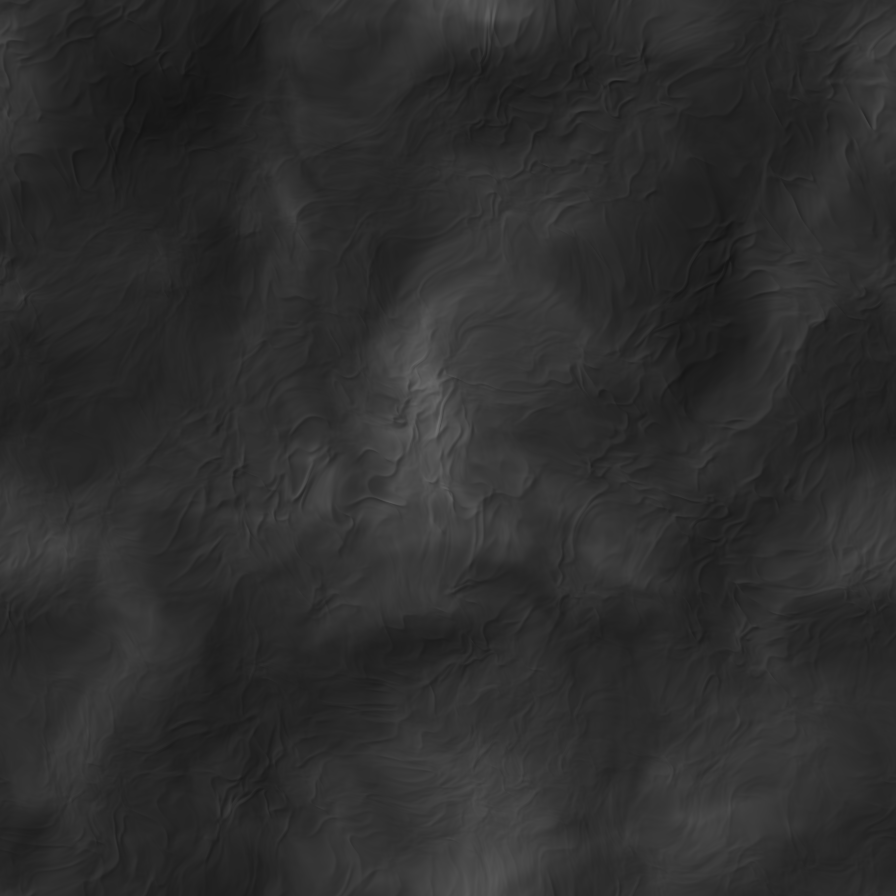
A Shadertoy shader for this texture:

```glsl
const float TAU = 6.2831853;
const vec3 BASE_GREY = vec3(0.178);
const vec2 TO_LIGHT = vec2(-0.77, 0.64);

float hash(vec2 cell, float seed) {
    uvec3 v = uvec3(cell, seed) * uvec3(1597u, 3571u, 7919u);
    uint h = v.x ^ (v.y << 7) ^ (v.z << 13);
    h = (h ^ (h >> 15)) * 73244475u;
    h = (h ^ (h >> 13)) * 73244475u;
    h ^= h >> 16;
    return float(h & 65535u) / 65536.0;
}

// Gradient noise that wraps after a whole number of cells
float cornerSlope(vec2 cell, vec2 offset, float period, float seed) {
    float angle = TAU * hash(mod(cell, period), seed);
    return dot(vec2(cos(angle), sin(angle)), offset);
}

float noise(vec2 p, float period, float seed) {
    p *= period;
    vec2 i = floor(p), f = p - i;
    vec2 u = f * f * f * (f * (f * 6.0 - 15.0) + 10.0);
    vec2 e = vec2(1.0, 0.0);
    float low = mix(cornerSlope(i, f, period, seed),
                    cornerSlope(i + e.xy, f - e.xy, period, seed), u.x);
    float high = mix(cornerSlope(i + e.yx, f - e.yx, period, seed),
                     cornerSlope(i + e.xx, f - e.xx, period, seed), u.x);
    return mix(low, high, u.y);
}

float fbm(vec2 p, float period, int octaves, float seed) {
    float sum = 0.0, gain = 1.0;
    for (int k = 0; k < octaves; k++) {
        sum += gain * noise(p, period, seed + float(k));
        period *= 2.0;
        gain *= 0.5;
    }
    return sum;
}

vec2 warp(vec2 p, float period, float amount, float seed) {
    return p + amount * vec2(fbm(p, period, 2, seed), fbm(p, period, 2, seed + 20.0));
}

// Whole-number shear: stretches features along the rising diagonal
vec2 diagonal(vec2 p) {
    return vec2(p.x, p.y - p.x);
}

// Thin raised fold, broken into short pieces by a mask
float fold(vec2 p, float period, float width, float seed) {
    float n = fbm(p, period, 2, seed) - 0.06;
    float dist = sqrt(n * n + 0.0006) / (period * width);
    float mask = smoothstep(-0.05, 0.3, noise(p, period + 4.0, seed + 7.0));
    return mask * exp(-dist);
}

float wrinkleHeight(vec2 p) {
    vec2 q = warp(warp(p, 5.0, 0.06, 40.0), 21.0, 0.017, 80.0);
    float folds = 0.0;
    for (int k = 0; k < 5; k++) {
        float layer = float(k);
        vec2 coord = k == 1 ? diagonal(q) : q;
        folds += fold(coord, 9.0 + 3.0 * layer, 0.0053, 100.0 + 11.0 * layer);
    }
    float patches = smoothstep(-0.3, 0.4, fbm(p, 3.0, 2, 160.0));
    float grain = fbm(q, 22.0, 4, 180.0) + 0.3 * fbm(diagonal(q), 13.0, 3, 190.0);
    return folds * mix(0.35, 1.2, patches) + 0.8 * grain;
}

// Smoky light and dark areas with scalloped edges
float cloud(vec2 p) {
    vec2 q = warp(warp(p, 3.0, 0.13, 200.0), 10.0, 0.045, 230.0);
    return 0.85 * fbm(q, 3.0, 5, 260.0) + 0.45 * fbm(diagonal(q), 3.0, 3, 290.0);
}

void mainImage(out vec4 fragColor, in vec2 fragCoord) {
    vec2 p = fragCoord / iResolution.xy;

    // Slope toward the light gives the embossed wrinkles
    vec2 stepToLight = 0.0017 * TO_LIGHT;
    float relief = wrinkleHeight(p - stepToLight) - wrinkleHeight(p + stepToLight);
    relief = relief / (1.0 + 0.5 * abs(relief));

    vec3 color = BASE_GREY * exp(0.95 * cloud(p)) * (1.0 + 0.42 * relief);
    fragColor = vec4(color, 1.0);
}
```
